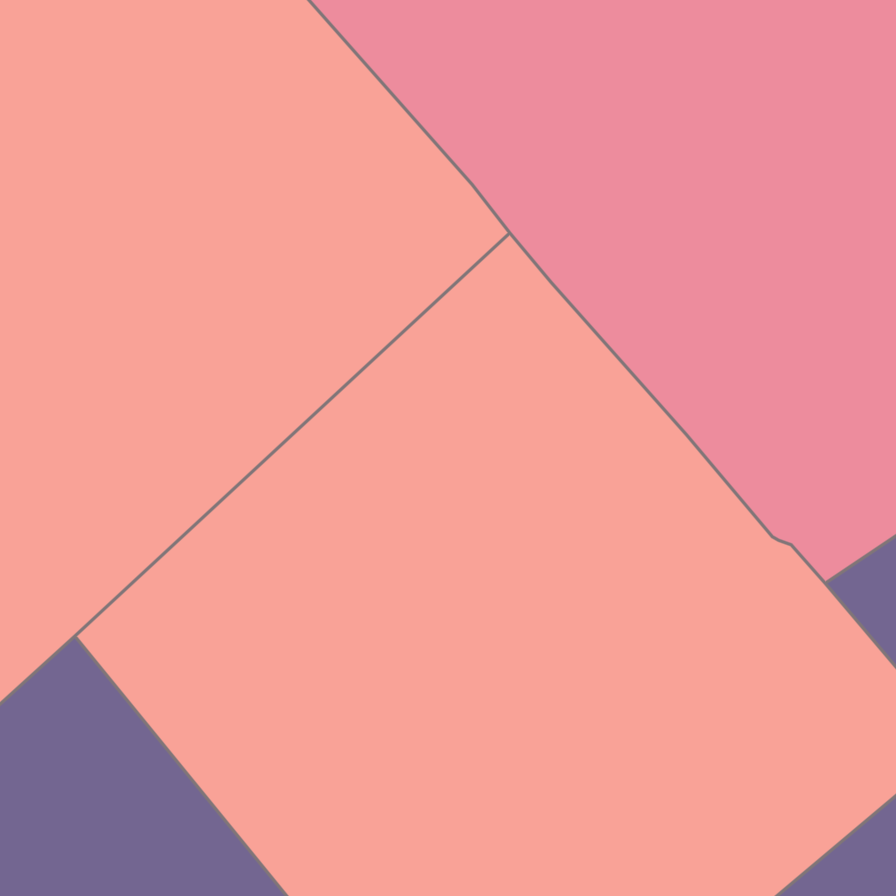
A three.js fragment shader for this background:

```glsl
// Flat slanted panels in salmon, pink and violet, parted by thin grey seams.
#define SALMON vec3(0.978, 0.635, 0.592)
#define PINK vec3(0.930, 0.550, 0.616)
#define VIOLET vec3(0.450, 0.400, 0.570)
#define SEAM_GREY vec3(0.500, 0.460, 0.470)
#define SEAM_HALF_WIDTH 0.0018
#define SOFTNESS 0.0011
#define RIDGE_POINTS 10

varying vec2 vUv;

// Distance to the segment a-b
float segmentDistance(vec2 p, vec2 a, vec2 b) {
  vec2 ab = b - a;
  float t = clamp(dot(p - a, ab) / dot(ab, ab), 0.0, 1.0);
  return length(p - a - ab * t);
}

// Signed distance to the line a-b, negative on its right
float lineSide(vec2 p, vec2 a, vec2 b) {
  vec2 dir = normalize(b - a);
  return dir.x * (p.y - a.y) - dir.y * (p.x - a.x);
}

// Signed distance to the bent diagonal ridge, positive above it
float ridgeDistance(vec2 p) {
  vec2 v[RIDGE_POINTS];
  v[0] = vec2(0.327, 1.020);
  v[1] = vec2(0.527, 0.794);
  v[2] = vec2(0.569, 0.740);
  v[3] = vec2(0.615, 0.685);
  v[4] = vec2(0.766, 0.515);
  v[5] = vec2(0.862, 0.401);
  v[6] = vec2(0.869, 0.397);
  v[7] = vec2(0.883, 0.392);
  v[8] = vec2(0.921, 0.349);
  v[9] = vec2(1.020, 0.232);

  float dist = 10.0;
  float height = 10.0;
  for (int i = 0; i < RIDGE_POINTS - 1; i++) {
    vec2 a = v[i];
    vec2 b = v[i + 1];
    dist = min(dist, segmentDistance(p, a, b));
    if (p.x >= a.x && p.x <= b.x) {
      height = mix(a.y, b.y, (p.x - a.x) / (b.x - a.x));
    }
  }
  return p.y > height ? dist : -dist;
}

// Smooth coverage of the area where the distance is negative
float fill(float dist) {
  return 1.0 - smoothstep(-SOFTNESS, SOFTNESS, dist);
}

void main() {
  vec2 p = vUv;
  vec2 seamTop = vec2(0.569, 0.740);
  vec2 seamCorner = vec2(0.0835, 0.290);
  vec2 seamLeft = vec2(-0.010, 0.205);

  // Panel shapes
  float ridge = ridgeDistance(p);
  float leftPanel = max(lineSide(p, seamLeft, seamCorner),
                        lineSide(p, seamCorner, vec2(0.320, 0.0)));
  float cornerPanel = lineSide(p, vec2(0.867, 0.0), vec2(1.0, 0.112));
  float rightPanel = max(lineSide(p, vec2(0.921, 0.349), vec2(1.0, 0.402)),
                         -ridge);
  float violetPanels = min(min(leftPanel, cornerPanel), rightPanel);

  // Flat colours
  vec3 color = mix(SALMON, PINK, fill(-ridge));
  color = mix(color, VIOLET, fill(violetPanels));

  // Seams along every border
  float seam = min(abs(ridge), segmentDistance(p, seamCorner, seamTop));
  seam = min(seam, abs(violetPanels));
  color = mix(color, SEAM_GREY, fill(seam - SEAM_HALF_WIDTH));

  gl_FragColor = vec4(color, 1.0);
}
```
